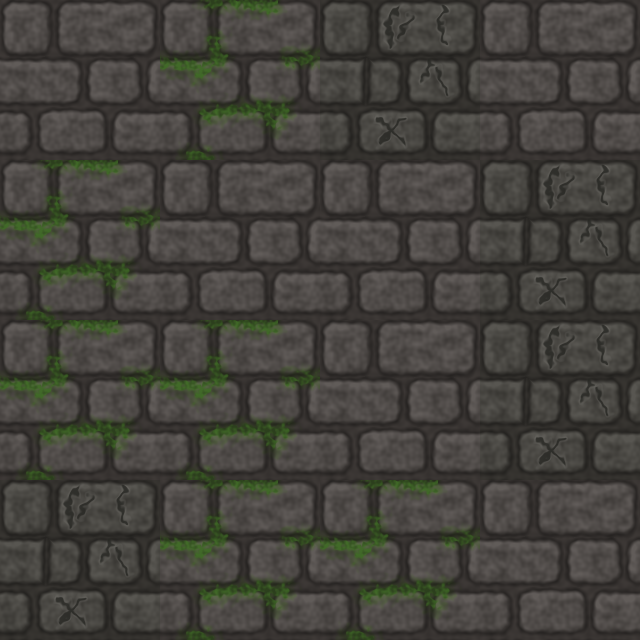
Write a Shadertoy shader that draws this texture.

```glsl
#define TILES 4.0
#define SPAN 192.0
#define CORNER 13.0
#define MORTAR vec3(0.195, 0.18, 0.172)
#define STONE_DARK vec3(0.235, 0.22, 0.21)
#define STONE_LIGHT vec3(0.38, 0.36, 0.35)
#define MOSS_DARK vec3(0.17, 0.25, 0.11)
#define MOSS_LIGHT vec3(0.25, 0.42, 0.15)
#define CRACK vec3(0.15, 0.15, 0.135)

// Wear of each tile, top row first: 0 plain, 1 mossy, 2 cracked
const int WEAR[16] = int[16](0, 1, 2, 0,  1, 0, 0, 2,  1, 1, 0, 2,  2, 1, 1, 0);

// Bricks of one tile: centre, half size, with y pointing down
const vec4 BRICKS[6] = vec4[6](
    vec4(32, 34, 28, 31), vec4(128, 34, 58, 31),
    vec4(41, 98, 55, 26), vec4(137, 98, 31, 26),
    vec4(87, 158, 40, 25), vec4(182, 159, 46, 24));

// Growth and damage inside one tile, as strokes from xy to zw
const vec4 STRANDS[10] = vec4[10](
    vec4(58, 2, 72, 4), vec4(85, 4, 135, 6), vec4(68, 48, 66, 72),
    vec4(2, 75, 45, 80), vec4(46, 91, 72, 70), vec4(156, 72, 184, 69),
    vec4(55, 138, 100, 130), vec4(100, 130, 150, 132),
    vec4(128, 138, 138, 152), vec4(36, 188, 58, 190));
const vec4 CRACKS[9] = vec4[9](
    vec4(93, 10, 80, 30), vec4(80, 30, 86, 54), vec4(110, 20, 96, 42),
    vec4(150, 10, 142, 30), vec4(142, 30, 152, 52),
    vec4(134, 75, 123, 94), vec4(140, 80, 152, 112),
    vec4(71, 142, 102, 171), vec4(99, 142, 72, 172));

vec2 hashGradient(vec2 cell) {
    float angle = 6.2832 * fract(sin(dot(cell, vec2(127.1, 311.7))) * 4375.85);
    return vec2(cos(angle), sin(angle));
}

float gradientNoise(vec2 p) {
    vec2 i = floor(p), f = p - i;
    vec2 u = f * f * f * (f * (f * 6.0 - 15.0) + 10.0);
    vec2 e = vec2(1, 0);
    float low = mix(dot(hashGradient(i), f),
                    dot(hashGradient(i + e.xy), f - e.xy), u.x);
    float high = mix(dot(hashGradient(i + e.yx), f - e.yx),
                     dot(hashGradient(i + e.xx), f - e.xx), u.x);
    return mix(low, high, u.y);
}

float strokeDistance(vec2 p, vec4 s) {
    vec2 along = s.zw - s.xy, q = p - s.xy;
    return length(q - along * clamp(dot(q, along) / dot(along, along), 0.0, 1.0));
}

void mainImage(out vec4 fragColor, in vec2 fragCoord) {
    vec2 uv = fragCoord / iResolution.xy;
    vec2 grid = vec2(uv.x, 1.0 - uv.y) * TILES;
    ivec2 tile = clamp(ivec2(grid), ivec2(0), ivec2(3));
    vec2 p = fract(grid) * SPAN;
    int wear = WEAR[tile.y * 4 + tile.x];
    vec2 warp = vec2(gradientNoise(p / 9.0), gradientNoise(p / 9.0 + 37.0));

    // Nearest brick, wrapped across the tile borders
    float edge = 1e3;
    vec2 local = vec2(0), slope = vec2(0);
    for (int i = 0; i < 6; i++) {
        vec2 q = p - BRICKS[i].xy;
        q -= SPAN * round(q / SPAN);
        vec2 w = abs(q) - BRICKS[i].zw + CORNER;
        float d = length(max(w, 0.0)) + min(max(w.x, w.y), 0.0) - CORNER;
        if (d < edge) {
            edge = d;
            local = q + float(i) * 211.0;
            slope = sign(q) * max(w, 0.0) / CORNER;
        }
    }

    // A cracked tile has its wide middle brick split in two
    if (wear == 2) edge = max(edge, 4.0 - strokeDistance(p, vec4(56, 70, 55, 126)));
    edge += 2.5 * gradientNoise(local / 11.0);

    // Mottled stone lit from the upper left
    float mottle = 0.55 * gradientNoise(local / vec2(19, 14))
                 + 0.45 * gradientNoise(local / 7.0 + 9.0);
    float light = dot(slope, vec2(-0.22, -0.38));
    float rim = smoothstep(-13.0, -7.0, edge) * smoothstep(-2.0, -6.0, edge);
    float tone = 0.53 + mottle + light + 0.12 * rim;
    vec3 stone = mix(STONE_DARK, STONE_LIGHT, clamp(tone, 0.0, 1.0));

    // Joints are darkest beside the bricks
    float joint = 0.84 + 0.32 * smoothstep(0.0, 6.0, edge) + 0.2 * warp.x;
    vec3 color = mix(MORTAR * joint, stone, smoothstep(1.5, -4.5, edge));

    // Jagged cracks on greyer stone
    if (wear == 2) {
        float crack = 1e3;
        for (int i = 0; i < 9; i++)
            crack = min(crack, strokeDistance(p + 7.0 * warp, CRACKS[i]));
        color *= vec3(0.91, 0.94, 0.91);
        color += 0.035 * smoothstep(7.0, 4.0, crack) * smoothstep(0.0, -5.0, edge);
        color = mix(color, CRACK, 0.8 * smoothstep(3.6, 0.8, crack));
    }

    // Ragged moss with a faint green stain around it
    if (wear == 1) {
        float moss = 1e3;
        for (int i = 0; i < 10; i++)
            moss = min(moss, strokeDistance(p + 9.0 * warp, STRANDS[i]));
        moss += 7.0 * gradientNoise(p / 6.0 + 51.0);
        float leaf = clamp(0.5 + gradientNoise(p / 5.0 + 83.0) - 0.04 * edge, 0.0, 1.0);
        color = mix(color, color * vec3(0.9, 1.1, 0.76), smoothstep(19.0, 4.0, moss));
        color = mix(color, mix(MOSS_DARK, MOSS_LIGHT, leaf), 0.9 * smoothstep(7.5, 2.0, moss));
    }

    fragColor = vec4(color, 1.0);
}
```
